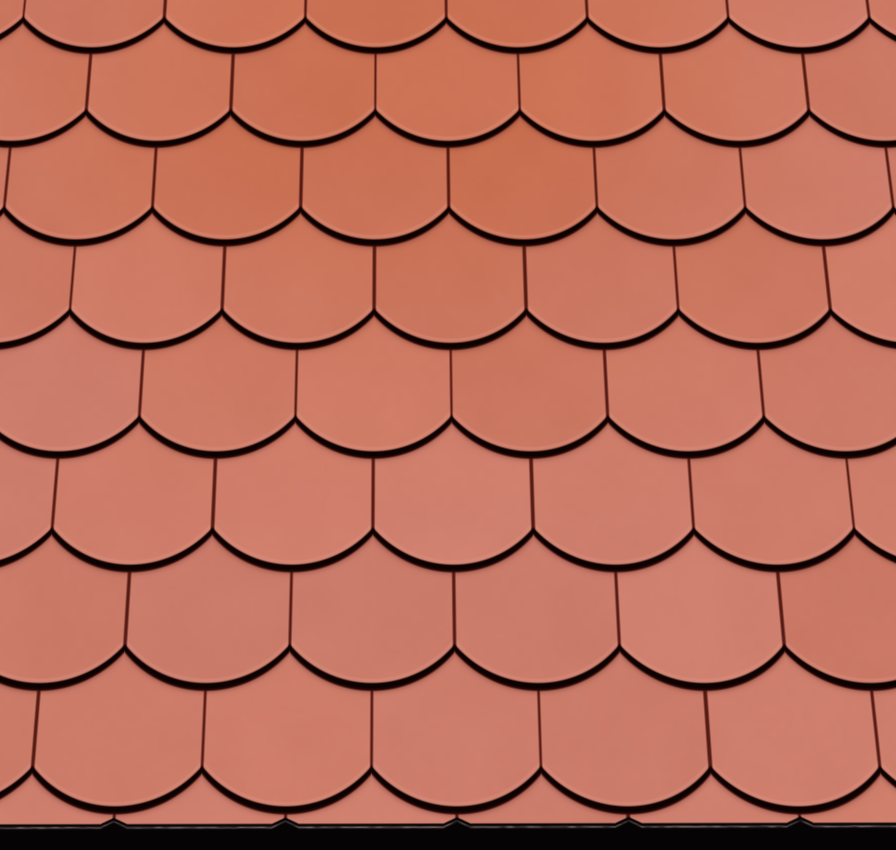
Reproduce this texture procedurally as a WebGL 2 fragment shader.

```glsl
#version 300 es
precision highp float;

uniform vec2 u_resolution;
out vec4 fragColor;

// Layout, in fractions of the canvas width, y measured downwards
const float HEIGHT = 0.948;
const int LAST_ROW = 8;
const vec3 ROW_CURVE = vec3(0.0234, 0.1004, 0.00273); // start, step, growth
const vec2 TILE_WIDTH = vec2(0.1566, 0.038);          // at top, growth with y
const float VANISH_X = 0.443;
const float COLUMN_PHASE = 0.35;
const float EAVE_Y = 0.9195;

// Tile shape, in tile widths
const float SAG = 0.215;
const float SAG_GROWTH = 0.003;
const float CUSP_LIFT = 0.03;
const float EDGE_THICKNESS = 0.046;
const float SEAM_HALF_WIDTH = 0.0095;

const float SOFTNESS = 0.0015;
const float TILE_VARIATION = 0.022;
const float GRAIN = 0.018;

const vec3 CLAY_ROSE = vec3(0.806, 0.492, 0.425);
const vec3 CLAY_ORANGE = vec3(0.795, 0.442, 0.322);
const vec3 RIM_LIGHT = vec3(0.86, 0.58, 0.51);
const vec3 EDGE_BLACK = vec3(0.05, 0.008, 0.008);
const vec3 EDGE_BROWN = vec3(0.21, 0.045, 0.03);
const vec3 SEAM_BROWN = vec3(0.29, 0.075, 0.05);
const vec3 EAVE_BLACK = vec3(0.018, 0.01, 0.012);
const vec3 EAVE_GLINT = vec3(0.55, 0.46, 0.46);

float hash(vec2 p) {
    vec3 q = fract(p.xyx * vec3(0.1031, 0.1030, 0.0973));
    q += dot(q, q.yzx + 33.33);
    return fract((q.x + q.y) * q.z);
}

float noise(vec2 p) {
    vec2 i = floor(p), f = fract(p);
    f = f * f * (3.0 - 2.0 * f);
    return mix(mix(hash(i), hash(i + vec2(1, 0)), f.x),
               mix(hash(i + vec2(0, 1)), hash(i + vec2(1, 1)), f.x), f.y);
}

// Coverage of the side where d is negative
float inside(float d, float blur) {
    return 1.0 - smoothstep(-blur, blur, d);
}

vec3 clay(vec2 p, vec2 tile) {
    vec2 q = (p - vec2(0.45, 0.08)) / vec2(0.45, 0.32);
    float warmth = exp(-dot(q, q)) + 0.3 * (hash(tile + 7.0) - 0.5);
    vec3 color = mix(CLAY_ROSE, CLAY_ORANGE, clamp(warmth, 0.0, 1.0));
    color += TILE_VARIATION * (hash(tile) - 0.5);
    float mottle = 0.7 * noise(p * 22.0 + tile * 3.7) + 0.3 * noise(p * 110.0);
    return color + GRAIN * (mottle - 0.5);
}

// Paints one course of tiles over the courses below it
vec3 paintRow(vec3 below, vec2 p, int row, float blur) {
    float n = float(row);
    float width = TILE_WIDTH.x + TILE_WIDTH.y * p.y;
    float column = (p.x - VANISH_X) / width - COLUMN_PHASE - 0.5 * mod(n, 2.0);
    float across = fract(column) - 0.5;

    // Circular lower edge hanging between two cusps
    float sag = SAG + SAG_GROWTH * n;
    float radius = (0.25 + sag * sag) / (2.0 * sag);
    float arc = sqrt(radius * radius - across * across);
    float cuspY = dot(ROW_CURVE, vec3(1.0, n, n * n));
    float edgeY = cuspY + width * (arc - radius + sag - CUSP_LIFT);
    float slope = arc / radius;
    float d = (p.y - edgeY) * slope;
    float thickness = EDGE_THICKNESS * width * slope;

    // Tile face with a fine light rim and a dark seam at each side
    vec3 face = clay(p, vec2(floor(column), n) + 20.0);
    face = mix(face, RIM_LIGHT, 0.4 * exp(-pow((d + 0.0032) / 0.0016, 2.0)));
    float seamWidth = SEAM_HALF_WIDTH * mix(0.75, 1.25, hash(vec2(floor(column + 0.5), n) + 50.0));
    float seam = inside((0.5 - abs(across) - seamWidth) * width, blur);
    face = mix(face, SEAM_BROWN, 0.92 * seam);

    // Contact shadow, then the thick edge, then the face
    float shadow = 0.42 * exp(-max(d - thickness, 0.0) / 0.0022);
    vec3 color = mix(below, EDGE_BROWN, shadow);
    vec3 edge = mix(EDGE_BLACK, EDGE_BROWN, smoothstep(0.55, 1.1, d / thickness));
    color = mix(color, edge, inside(d - thickness, blur));
    return mix(color, face, inside(d, blur));
}

// Dark gutter with small peaks below the lowest seams
vec3 paintEave(vec3 color, vec2 p, float blur) {
    float width = TILE_WIDTH.x + TILE_WIDTH.y * EAVE_Y;
    float column = (p.x - VANISH_X) / width - COLUMN_PHASE;
    float offset = abs(fract(column + 0.5) - 0.5) * width;
    float peak = max(0.0, 1.0 - offset / 0.015);
    float d = EAVE_Y - 0.002 * p.x - 0.007 * peak - p.y;
    color = mix(color, EAVE_BLACK, inside(d, blur));
    float glint = exp(-pow((d + 0.004) / 0.0014, 2.0));
    float wear = mix(0.3, 0.8, noise(p * vec2(130.0, 400.0)));
    return mix(color, EAVE_GLINT, glint * wear * (1.0 - 0.5 * peak));
}

void main() {
    vec2 uv = gl_FragCoord.xy / u_resolution;
    vec2 p = vec2(uv.x, (1.0 - uv.y) * HEIGHT);
    float blur = max(SOFTNESS, 0.8 / u_resolution.x);

    vec3 color = CLAY_ROSE;
    for (int row = LAST_ROW; row >= 0; row--) {
        color = paintRow(color, p, row, blur);
    }
    fragColor = vec4(paintEave(color, p, blur), 1.0);
}
```
